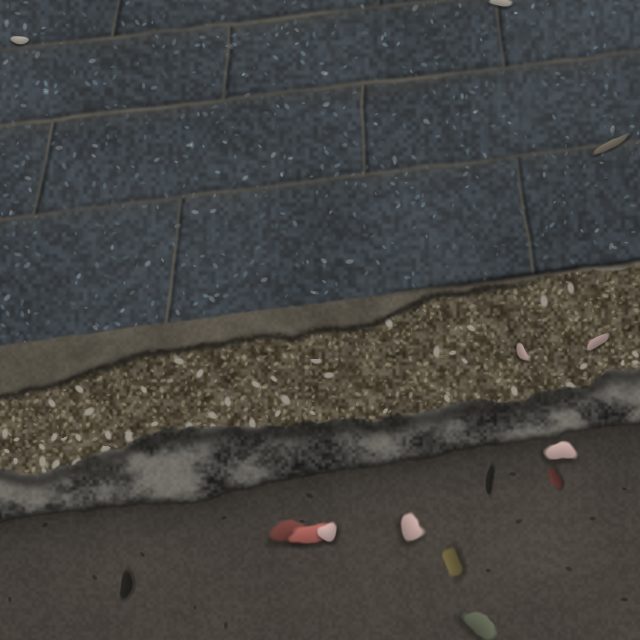
A WebGL 2 fragment shader for this texture:

```glsl
#version 300 es
precision highp float;
// Slate pavers above a weathered pebble kerb, with fallen petals on wet asphalt.

#define SLATE vec3(.225, .245, .262)
#define MORTAR vec3(.345, .325, .285)
#define PEBBLE vec3(.345, .318, .262)
#define ROCK vec3(.265, .262, .25)
#define ASPHALT vec3(.285, .265, .243)
#define CREVICE vec3(.125, .12, .11)
#define CHALK vec3(.64, .62, .58)
#define JOINT_WIDTH .0035
#define EDGE_SOFT .003
#define GRAIN .045

uniform vec2 u_resolution;
out vec4 fragColor;

float hash(vec2 p) { return fract(sin(dot(p, vec2(127.1, 311.7))) * 43758.5); }

float noise(vec2 p) {
  vec2 i = floor(p), f = fract(p);
  f = f * f * (3. - 2. * f);
  return mix(mix(hash(i), hash(i + vec2(1, 0)), f.x),
             mix(hash(i + vec2(0, 1)), hash(i + vec2(1, 1)), f.x), f.y);
}

float fbm(vec2 p) {
  float sum = 0., amp = .53;
  for (int i = 0; i < 4; i++) {
    sum += amp * noise(p);
    p = mat2(1.6, 1.2, -1.2, 1.6) * p + 7.3;
    amp *= .5;
  }
  return sum;
}

mat2 rotate(float a) { return mat2(cos(a), sin(a), -sin(a), cos(a)); }
float above(float d) { return smoothstep(-EDGE_SOFT, EDGE_SOFT, d); }
float band(float d, float w) { return exp(-d * d / (w * w)); }

// Scattered, turned oval flecks; density is the share of filled cells
float flecks(vec2 p, float density, float radius) {
  float mask = 0.;
  for (int k = 0; k < 9; k++) {
    vec2 c = floor(p) + vec2(k % 3 - 1, k / 3 - 1);
    vec2 q = p - c - .2 - .6 * vec2(hash(c), hash(c + 31.7));
    q = rotate(6.28 * hash(c + 5.1)) * q * vec2(1, 1.7);
    float r = radius * (.6 + .7 * hash(c + 9.4));
    mask = max(mask, step(hash(c + 17.3), density) * smoothstep(r, r * .4, length(q)));
  }
  return mask;
}

// Pavers in four courses that recede towards the top
vec3 pavers(vec2 p) {
  const vec4 base = vec4(.46, .657, .803, .922), slope = vec4(.134, .122, .116, .112);
  const vec4 start = vec4(.26, .052, .349, .176), period = vec4(.573, .517, .439, .414);
  float wear = fbm(p * 9. + 3.), wobble = .004 * (noise(p * 24.) - .5);
  vec3 col = SLATE * (.8 + .3 * fbm(p * 6.) + .16 * p.y);
  col += .1 * (noise(p * 150.) - .5) * vec3(.75, .95, 1.1);
  col += vec3(.13, .17, .18) * flecks(p * 64., .3, .36) * noise(p * 30.);
  col += .17 * flecks(p * 38. + 9., .12, .25);
  float height = 0., course = 0.;
  int row = 0;
  for (int i = 0; i < 4; i++) {
    float d = p.y - base[i] - slope[i] * p.x + wobble;
    if (d > 0.) { row = i; height = d; }
    if (i > 0) {
      course = max(course, band(d, JOINT_WIDTH));
      col *= 1. - .3 * band(d - .006, .005) * wear;
      col = mix(col, MORTAR * .83, .4 * band(d + .008, .012) * wear);
    }
  }
  float along = p.x - (.26 - .5 * p.x) * height - start[row] + wobble;
  float d = mod(along + .5 * period[row], period[row]) - .5 * period[row];
  col *= 1. - .3 * band(d - .005, .004);
  float joint = max(course, band(d, JOINT_WIDTH * .8));
  return mix(col, MORTAR * (.75 + .5 * wear), joint * (.3 + .7 * wear));
}

// Curled oval leaf with a soft shadow; place holds centre and half size
void leaf(inout vec3 col, vec2 p, vec4 place, float angle, vec3 tint) {
  vec2 q = rotate(-angle) * (p - place.xy) / place.zw;
  q.y += .25 * sin(q.x * 2.5 + place.x * 40.);
  float d = length(q) + .25 * (noise(p * 90.) - .5);
  col *= 1. - .3 * smoothstep(1.5, .8, length(q + vec2(0, .4)));
  col = mix(col, tint * (.92 + .16 * q.y), smoothstep(1.15, .8, d));
}

void main() {
  vec2 p = gl_FragCoord.xy / u_resolution;
  float x = p.x, rough = fbm(p * 22.) - .5, fine = noise(p * 190.) - .5;

  // Heights above the layer boundaries
  float slate = p.y - .46 - .134 * x - .006 * rough;
  float ledge = p.y - .385 - .134 * x - .034 * smoothstep(0., .26, x)
    - .032 * smoothstep(.53, .72, x) - .018 * rough;
  float stone = p.y - .268 - .058 * smoothstep(.06, .27, x) - .06 * max(x - .3, 0.)
    - .025 * smoothstep(.55, .78, x) - .034 * smoothstep(.85, 1., x) - .03 * rough;
  float kerb = p.y - .183 - .155 * x + .014 * band(x - .33, .12) - .018 * rough;

  // Asphalt, darker beside the kerb
  vec3 col = ASPHALT * (.9 + .2 * fbm(p * 7.)) + GRAIN * fine;
  col *= 1. - .3 * exp(min(kerb, 0.) * 24.);
  col *= 1. - .3 * flecks(p * 24., .1, .16);

  // Broken rock face with chalky patches
  float patches = fbm(p * vec2(18, 26) + 4.);
  float chalky = band(x - .29, .07) + band(x - .04, .07) + band(x - .98, .06);
  vec3 rock = ROCK * (.4 + 1.15 * patches) + .16 * fine;
  rock = mix(rock, CHALK * .78, smoothstep(.45, .75, patches + .1 * chalky) * .65);
  rock = mix(rock, CREVICE, .65 * band(stone + .012, .014));
  rock = mix(rock, CREVICE, .85 * band(kerb, .008));
  col = mix(col, rock, above(kerb));

  // Pebble aggregate, with pale stones gathered low down
  float low = exp(-max(stone, 0.) * 22.);
  float crowd = .06 + low * (.14 + .3 * band(x - .05, .13) + .25 * band(x - .33, .05));
  vec3 pebble = PEBBLE * (.78 + .45 * fbm(p * 45.)) + .2 * fine;
  pebble += vec3(.13, .12, .1) * flecks(p * 85., .5, .5) - .03;
  pebble = mix(pebble, CHALK, .85 * flecks(p * 52. + 2., crowd, .55));
  col = mix(col, pebble, above(stone));

  // Mortar ledge over its shadowed crack, then the pavers
  vec3 mortar = MORTAR * (.82 + .35 * fbm(p * 16.)) + GRAIN * fine;
  mortar = mix(mortar, CHALK * .85, .7 * smoothstep(.83, .88, x) * noise(p * 60.));
  col = mix(col, mortar, above(ledge));
  col = mix(col, CREVICE, .8 * band(ledge + .004, .006) * smoothstep(.9, .75, x));
  col = mix(col, pavers(p), above(slate));
  col *= 1. - .5 * band(slate, .005) * smoothstep(.55, .75, x);

  // Petals, leaves and twigs
  vec3 blush = vec3(.76, .65, .63), rust = vec3(.46, .27, .25), bark = CREVICE * 1.2;
  leaf(col, p, vec4(.875, .294, .025, .014), -.2, blush);
  leaf(col, p, vec4(.643, .176, .021, .017), -.6, blush);
  leaf(col, p, vec4(.455, .168, .034, .017), .2, rust);
  leaf(col, p, vec4(.487, .167, .036, .014), .3, rust * 1.45);
  leaf(col, p, vec4(.512, .169, .015, .013), .4, blush);
  leaf(col, p, vec4(.707, .121, .025, .013), 1.6, vec3(.43, .39, .25));
  leaf(col, p, vec4(.75, .022, .032, .016), -.7, vec3(.39, .41, .34));
  leaf(col, p, vec4(.196, .086, .022, .009), 1.4, bark);
  leaf(col, p, vec4(.765, .25, .022, .005), 1.5, bark);
  leaf(col, p, vec4(.867, .252, .018, .008), 1.8, rust * .8);
  leaf(col, p, vec4(.817, .45, .017, .007), -1., blush * .9);
  leaf(col, p, vec4(.935, .467, .022, .007), .7, blush * .85);
  leaf(col, p, vec4(.955, .775, .034, .006), .55, MORTAR * 1.25);
  leaf(col, p, vec4(.031, .938, .014, .006), 0., CHALK);
  leaf(col, p, vec4(.782, .997, .018, .007), 0., CHALK);
  fragColor = vec4(clamp(col, 0., 1.), 1);
}
```
